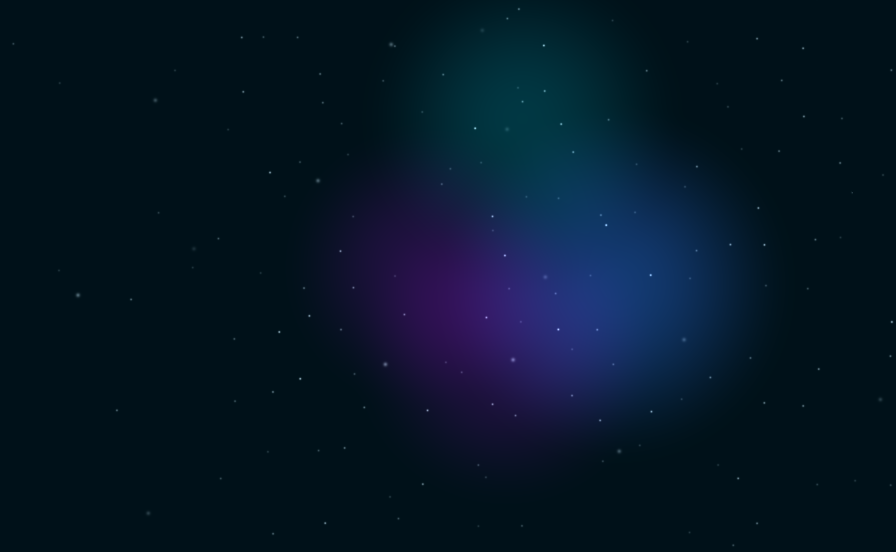
A Shadertoy shader for this background:

```glsl
// A dark night sky with a soft aurora of teal, blue and violet light.
// Round glows with a smooth falloff add up over the base colour, and two
// hashed grids scatter fine stars and a few larger, softer ones.

const vec3 SKY    = vec3(0.000, 0.068, 0.098);
const vec3 TEAL   = vec3(0.005, 0.150, 0.165);
const vec3 BLUE   = vec3(0.075, 0.160, 0.350);
const vec3 VIOLET = vec3(0.215, 0.000, 0.265);
const vec3 STAR   = vec3(0.80, 0.88, 0.92);

// Glow centre (xy) and radius (z), in units of the canvas height
const vec3 TEAL_GLOW   = vec3(0.945, 0.785, 0.300);
const vec3 BLUE_GLOW   = vec3(1.115, 0.485, 0.335);
const vec3 VIOLET_HIGH = vec3(0.770, 0.515, 0.270);
const vec3 VIOLET_LOW  = vec3(0.915, 0.360, 0.290);
const float VIOLET_SHARE = 0.62;

const vec2  STAR_CENTRE  = vec2(0.98, 0.52);
const float STAR_SPREAD  = 0.75;
const float FINE_CELL    = 0.075;
const float FINE_RADIUS  = 0.0019;
const float FINE_DENSITY = 0.75;
const float FINE_LIGHT   = 0.75;
const float SOFT_CELL    = 0.21;
const float SOFT_RADIUS  = 0.0036;
const float SOFT_DENSITY = 0.32;
const float SOFT_LIGHT   = 0.55;

float hash(vec2 p) {
    return fract(sin(dot(p, vec2(127.1, 311.7))) * 43758.545);
}

float glow(vec2 p, vec3 disc) {
    vec2 d = (p - disc.xy) / disc.z;
    float falloff = max(1.0 - dot(d, d), 0.0);
    return falloff * falloff;
}

// One candidate star per grid cell, kept away from the cell's edges
float stars(vec2 p, float cell, float radius, float density, float seed) {
    vec2 id = floor(p / cell);
    vec2 key = id + seed;
    vec2 jitter = vec2(hash(key + 3.1), hash(key + 7.7));
    vec2 centre = (id + 0.1 + 0.8 * jitter) * cell;
    float present = step(hash(key), density);

    // Tiny stars widen to a pixel but keep their total light
    float width = max(radius, 0.6 / iResolution.y);
    float energy = radius * radius / (width * width);
    vec2 d = (p - centre) / width;
    float light = mix(0.2, 1.0, pow(hash(key + 13.3), 2.0));
    return present * light * energy * exp(-dot(d, d));
}

void mainImage(out vec4 fragColor, in vec2 fragCoord) {
    vec2 p = fragCoord / iResolution.y;
    p.x += 0.5 * (1.62 - iResolution.x / iResolution.y);

    // Aurora
    float violet = glow(p, VIOLET_HIGH) + glow(p, VIOLET_LOW);
    vec3 colour = SKY;
    colour += TEAL * glow(p, TEAL_GLOW);
    colour += BLUE * glow(p, BLUE_GLOW);
    colour += VIOLET * VIOLET_SHARE * violet;

    // Fine stars thin out away from the aurora
    vec2 away = (p - STAR_CENTRE) / STAR_SPREAD;
    float density = FINE_DENSITY * exp(-dot(away, away));
    float fine = stars(p, FINE_CELL, FINE_RADIUS, density, 17.0);
    float soft = stars(p, SOFT_CELL, SOFT_RADIUS, SOFT_DENSITY, 41.0);
    colour += STAR * (FINE_LIGHT * fine + SOFT_LIGHT * soft);

    fragColor = vec4(colour, 1.0);
}
```
